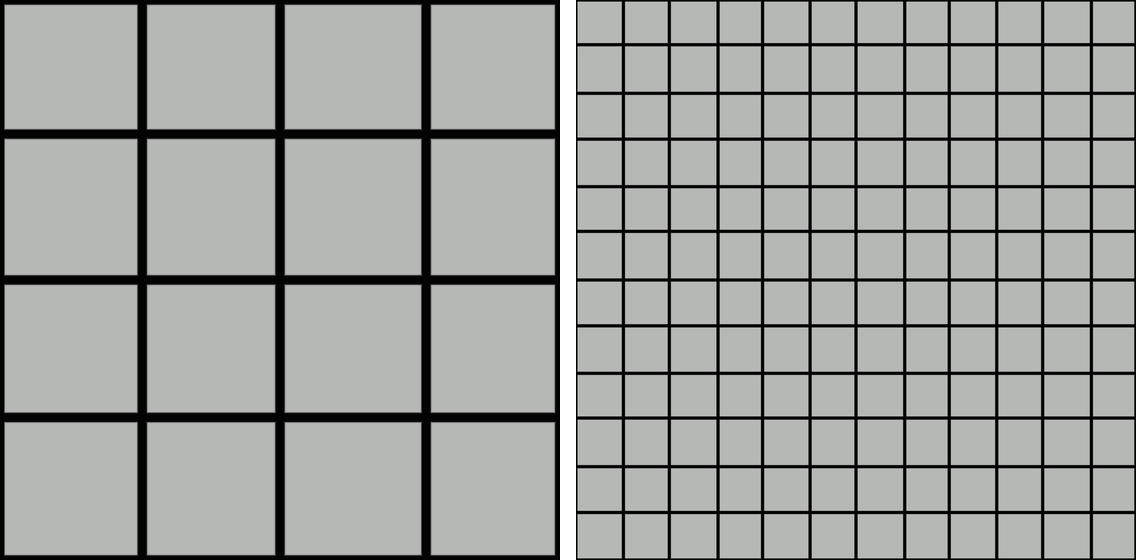
Left: one tile. Right: repeated 3 by 3.
This pattern is drawn by a Shadertoy shader. Its source:

```glsl
// Flat grey square tiles, four by four, parted by slightly uneven black grout lines.

// Wrapped distance along one axis to the nearest of four grout lines
float groutDistance(float coord, vec4 lineCenters) {
    vec4 d = abs(fract(coord - lineCenters + 0.5) - 0.5);
    return min(min(d.x, d.y), min(d.z, d.w));
}

void mainImage(out vec4 fragColor, in vec2 fragCoord) {
    vec2 uv = fragCoord / iResolution.xy;

    // Hand-laid spacing: every second line drifts off the even quarter
    float toGrout = min(
        groutDistance(uv.x, vec4(-0.0005, 0.254, 0.5, 0.761)),
        groutDistance(uv.y, vec4(0.0, 0.2545, 0.5, 0.7605)));

    // Soft edge, never narrower than one pixel
    float softness = max(0.002, 0.5 / min(iResolution.x, iResolution.y));
    float tile = smoothstep(0.0086 - softness, 0.0086 + softness, toGrout);

    vec3 color = mix(vec3(0.01), vec3(0.712, 0.722, 0.711), tile);
    fragColor = vec4(color, 1.0);
}
```
